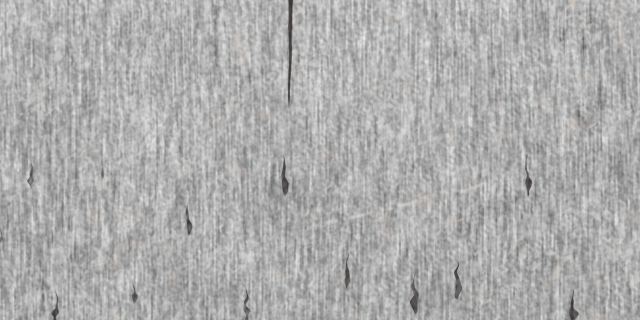
Reproduce this texture procedurally as a Shadertoy shader.

```glsl
const vec3 WOOD_GREY = vec3(0.672, 0.673, 0.674);
const vec3 PALE_FIBRE = vec3(0.84, 0.83, 0.81);
const vec3 WARM_STAIN = vec3(0.80, 0.74, 0.69);
const vec3 CRACK_DARK = vec3(0.22, 0.20, 0.20);

float hash(vec2 p) {
    return fract(sin(dot(p, vec2(127.1, 311.7))) * 43758.5453);
}

float noise(vec2 p) {
    vec2 cell = floor(p);
    vec2 f = fract(p);
    f = f * f * (3.0 - 2.0 * f);
    float low = mix(hash(cell), hash(cell + vec2(1.0, 0.0)), f.x);
    float high = mix(hash(cell + vec2(0.0, 1.0)), hash(cell + vec2(1.0, 1.0)), f.x);
    return mix(low, high, f.y);
}

// Noise centred on zero, stretched by separate x and y frequencies
float signedNoise(vec2 p, float fx, float fy) {
    return noise(p * vec2(fx, fy) + fx) - 0.5;
}

vec2 rotate(vec2 p, float angle) {
    float c = cos(angle);
    float s = sin(angle);
    return vec2(c * p.x - s * p.y, s * p.x + c * p.y);
}

// One fibre: random tones along y, with its own phase and length
float fibre(float column, float y) {
    float stretch = 0.6 + 0.8 * hash(vec2(column, 7.0));
    float v = y * stretch + 40.0 * hash(vec2(column, 3.0));
    float row = floor(v);
    float tone = hash(vec2(column, row));
    return mix(tone, hash(vec2(column, row + 1.0)), smoothstep(0.0, 1.0, v - row)) - 0.5;
}

// Fibres side by side, blended across x
float fibres(vec2 p, float fx, float fy) {
    float x = p.x * fx;
    float column = floor(x);
    float blend = smoothstep(0.0, 1.0, x - column);
    return mix(fibre(column, p.y * fy), fibre(column + 1.0, p.y * fy), blend);
}

// Brightness offset of the vertical wood grain
float grain(vec2 p) {
    float fine = 0.19 * fibres(p, 165.0, 15.0);
    float coarse = 0.10 * fibres(p + 3.0, 95.0, 22.0);
    float speckle = 0.13 * signedNoise(rotate(p, 0.6), 135.0, 120.0);
    speckle += 0.12 * signedNoise(rotate(p, -0.25), 150.0, 75.0);
    float mottling = 0.06 * signedNoise(rotate(p, 0.4), 33.0, 27.0);
    float blotches = 0.045 * signedNoise(rotate(p, 0.5), 5.0, 4.0);
    return fine + coarse + speckle + mottling + blotches;
}

// Short dark pores, gathered in patches
float pores(vec2 p) {
    float patches = smoothstep(0.35, 0.75, noise(p * vec2(5.0, 3.0) + 17.0));
    float slits = smoothstep(0.22, 0.42, fibres(p + 9.0, 100.0, 16.0));
    return slits * mix(0.45, 1.0, patches);
}

// Small upright split: pointed at both ends, with a ragged outline
float split(vec2 p, vec2 size, float seed) {
    float along = p.y / size.y;
    float bend = 1.2 * size.x * signedNoise(vec2(seed, p.y), 9.0, 40.0);
    float ragged = 0.2 + 1.1 * noise(vec2(seed, p.y * 60.0));
    float taper = max(1.0 - abs(along + 0.4 * (1.0 - along * along)), 0.0);
    float halfWidth = size.x * ragged * taper * 1.3;
    float inside = smoothstep(0.003, -0.002, abs(p.x + bend) - halfWidth);
    return inside * smoothstep(1.0, 0.8, abs(along));
}

// Long crack that runs down from the top edge and tapers to a tip
float crack(vec2 p, float x, float tip, float widest) {
    float rise = clamp((p.y - tip) / (1.0 - tip), 0.0, 1.0);
    float bend = 0.004 * (noise(vec2(2.0, p.y * 11.0)) - 0.5) - 0.008 * (rise - 0.5);
    float ragged = 0.85 + 0.3 * noise(vec2(3.0, p.y * 60.0));
    float halfWidth = widest * mix(0.25, 1.0, rise) * ragged;
    float inside = smoothstep(0.003, -0.002, abs(p.x - x + bend) - halfWidth);
    return inside * smoothstep(0.0, 0.15, rise);
}

// Thin scratch from a to b, broken up by noise
float scratch(vec2 p, vec2 a, vec2 b, float width) {
    vec2 ab = b - a;
    float t = clamp(dot(p - a, ab) / dot(ab, ab), 0.0, 1.0);
    vec2 wobble = vec2(0.0, 0.025 * signedNoise(p, 11.0, 3.0));
    float d = length(p + wobble - a - ab * t);
    return smoothstep(width, 0.0, d) * smoothstep(0.25, 0.6, noise(p * 42.0 + a * 9.0));
}

void mainImage(out vec4 fragColor, in vec2 fragCoord) {
    vec2 p = fragCoord / iResolution.y;
    float span = iResolution.x / iResolution.y;
    vec2 warped = p + vec2(0.02 * signedNoise(p, 3.0, 2.0), 0.0);

    // Base wood with soft light from the top centre
    float light = 0.05 * (p.y - 0.5) - 0.03 * abs(p.x / span - 0.45);
    vec3 color = WOOD_GREY + light + 0.015 + grain(warped);
    color -= 0.10 * pores(warped);

    // Pale worn flecks and a few warm stains
    float worn = smoothstep(0.4, 0.8, noise(rotate(p, 0.7) * 9.0 + 5.0));
    float flecks = smoothstep(0.6, 0.88, noise(rotate(p, 0.9) * vec2(80.0, 62.0))) * worn;
    color = mix(color, PALE_FIBRE, 0.5 * flecks);
    float stain = smoothstep(0.82, 0.95, noise(rotate(p, 0.5) * 22.0 + 63.0));
    color = mix(color, WARM_STAIN, 0.25 * stain);

    // Faint slanted scratches
    float scratches = scratch(p, vec2(0.97, 0.28), vec2(1.55, 0.44), 0.009);
    scratches += 0.6 * scratch(p, vec2(0.22, 0.43), vec2(0.62, 0.60), 0.008);
    color = mix(color, PALE_FIBRE, 0.6 * min(scratches, 1.0));

    // Scattered splits, mostly low and to the left
    float dark = 0.0;
    for (float i = 0.0; i < 13.0; i++) {
        float r = hash(vec2(i, 11.0));
        vec2 center = vec2(pow(fract(i * 0.618 + 0.3), 1.3) * span, 0.03 + 0.55 * r * r);
        float big = hash(vec2(i, 23.0));
        vec2 size = vec2(mix(0.005, 0.010, big), mix(0.02, 0.07, big));
        dark = max(dark, split(p - center, size, i) * mix(0.55, 0.85, big));
    }
    dark *= 0.55 + 0.6 * noise(rotate(p, 0.3) * vec2(110.0, 60.0));
    dark = max(dark, 0.9 * crack(p, 0.453 * span, 0.65, 0.0065));
    color = mix(color, CRACK_DARK + 0.3 * grain(p), min(dark, 1.0));

    fragColor = vec4(clamp(color, 0.0, 1.0), 1.0);
}
```
